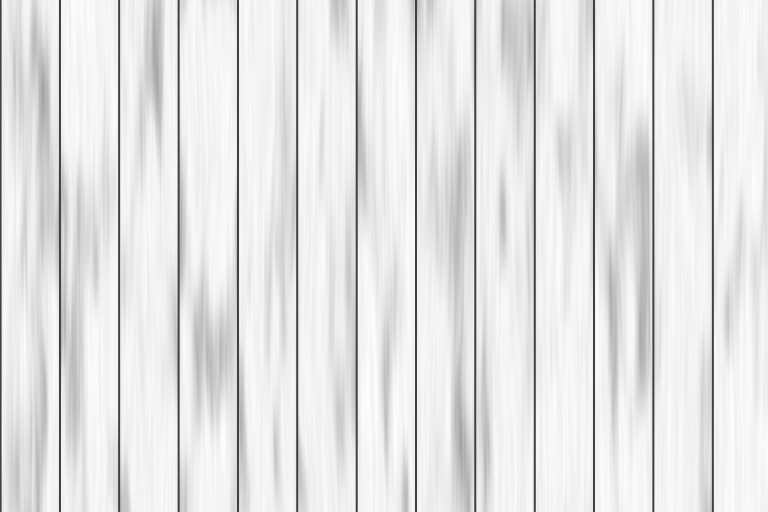
Give the GLSL for this texture, as a WebGL 1 fragment shader.

```glsl
precision highp float;

uniform vec2 u_resolution;

#define BOARDS 12.94
#define FIRST_GAP 0.0007
#define GAP_HALF_WIDTH 0.0013
#define GAP_COLOR vec3(0.25)
#define PAINT_COLOR vec3(0.995)
#define FINE_GRAIN 0.075
#define WEAR 0.31
#define EDGE_SHADE 0.05
#define BOARD_VARIATION 0.02

float hash(vec2 p) {
  p = fract(p * vec2(0.1031, 0.1137));
  p += dot(p, p.yx + 33.33);
  return fract((p.x + p.y) * p.x * 7.31 + p.y * 41.7);
}

// Smooth random values along one vertical fibre, with its own phase
float fibre(float column, float y, float seed) {
  y += 9.0 * hash(vec2(column, seed + 5.3));
  float cell = floor(y);
  float t = fract(y);
  t = t * t * (3.0 - 2.0 * t);
  vec2 key = vec2(column + seed * 3.7, cell + seed);
  return mix(hash(key), hash(key + vec2(0.0, 1.0)), t);
}

// Staggered noise blended between neighbouring fibres
float grain(vec2 p, float seed) {
  float column = floor(p.x);
  float t = fract(p.x);
  t = t * t * (3.0 - 2.0 * t);
  return mix(fibre(column, p.y, seed), fibre(column + 1.0, p.y, seed), t);
}

void main() {
  vec2 p = gl_FragCoord.xy / u_resolution.x;
  float pixel = 1.0 / u_resolution.x;

  // Vertical boards
  float across = (p.x - FIRST_GAP) * BOARDS;
  float board = floor(across);
  float local = fract(across);
  float edge = min(local, 1.0 - local) / BOARDS;
  float seed = 11.0 + 7.0 * (board + 2.0);

  // Gently bent grain, from hair lines to broad streaks
  vec2 q = p + vec2(1.0, 2.0);
  q.x += 0.006 * grain(p * vec2(16.0, 5.0) + 20.0, seed);
  float hair = 0.55 * grain(q * vec2(400.0, 13.0), seed)
             + 0.45 * grain(q * vec2(230.0, 9.0), seed + 1.0);
  float streak = grain(q * vec2(130.0, 8.0), seed + 2.0);

  // Worn patches where the grey wood shows through the paint
  float patches = 0.6 * grain(q * vec2(38.0, 5.0), seed + 3.0)
                + 0.4 * grain(q * vec2(85.0, 7.0), seed + 4.0);
  float worn = smoothstep(0.43, 0.95, patches);
  worn *= 0.2 + 0.6 * streak + 0.5 * hair;

  float shade = FINE_GRAIN * hair + WEAR * worn;
  shade += BOARD_VARIATION * (hash(vec2(board + 3.0, 8.0)) - 0.5);
  shade += EDGE_SHADE * exp(-edge / 0.002);
  vec3 color = PAINT_COLOR - shade;

  // Dark gaps between boards
  float gap = 1.0 - smoothstep(GAP_HALF_WIDTH - 0.5 * pixel,
                               GAP_HALF_WIDTH + 0.5 * pixel, edge);
  color = mix(color, GAP_COLOR, gap);

  gl_FragColor = vec4(clamp(color, 0.0, 1.0), 1.0);
}
```
